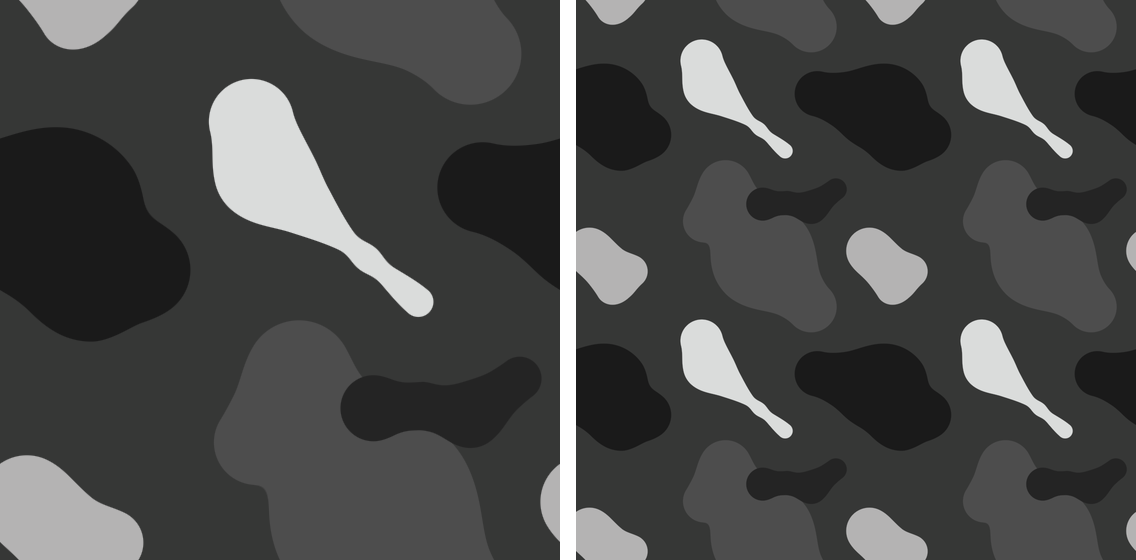
Left: one tile. Right: repeated 2 by 2.
A WebGL 1 fragment shader for this pattern:

```glsl
precision highp float;
// Seamless camouflage: large smooth grey blobs with sharp edges on a charcoal ground.

uniform vec2 u_resolution;

// A blob is a chain of four discs: xy = centre, z = radius (canvas units).
struct Blob {
  vec3 a, b, c, d;
  vec3 colour;
};

const vec3 CHARCOAL = vec3(0.212, 0.214, 0.212);
const vec3 MID_GREY = vec3(0.302, 0.302, 0.302);
const vec3 BLACK = vec3(0.102, 0.102, 0.102);
const vec3 SOOT = vec3(0.141, 0.141, 0.141);
const vec3 SILVER = vec3(0.706, 0.703, 0.703);
const vec3 PALE = vec3(0.855, 0.861, 0.858);

const float BLEND = 0.04;     // softness of the joints between links
const float EDGE_WIDTH = 1.2; // antialiasing width in pixels

const Blob LARGE_BLOB = Blob(
  vec3(0.458, 0.210, 0.076), vec3(0.534, 0.333, 0.085),
  vec3(0.669, 0.082, 0.178), vec3(0.840, -0.096, 0.091), MID_GREY);
const Blob DARK_BLOB = Blob(
  vec3(0.862, 0.665, 0.081), vec3(1.100, 0.609, 0.154),
  vec3(1.163, 0.518, 0.118), vec3(1.253, 0.518, 0.087), BLACK);
const Blob BONE_BLOB = Blob(
  vec3(0.667, 0.271, 0.059), vec3(0.755, 0.275, 0.033),
  vec3(0.840, 0.258, 0.048), vec3(0.928, 0.324, 0.039), SOOT);
const Blob SMALL_BLOB = Blob(
  vec3(1.128, -0.031, 0.057), vec3(1.048, 0.104, 0.073),
  vec3(1.197, 0.031, 0.049), vec3(1.159, -0.005, 0.057), SILVER);
const Blob DROP_BLOB = Blob(
  vec3(0.449, 0.783, 0.076), vec3(0.471, 0.693, 0.079),
  vec3(0.655, 0.539, 0.014), vec3(0.747, 0.461, 0.027), PALE);

// Smooth minimum: union of two shapes with a rounded joint.
float smoothUnion(float d1, float d2) {
  float h = max(BLEND - abs(d1 - d2), 0.0) / BLEND;
  return min(d1, d2) - 0.25 * BLEND * h * h;
}

// Capsule whose radius eases from one end disc to the other.
float link(vec2 p, vec3 from, vec3 to) {
  vec2 axis = to.xy - from.xy;
  float t = clamp(dot(p - from.xy, axis) / dot(axis, axis), 0.0, 1.0);
  float radius = mix(from.z, to.z, smoothstep(0.0, 1.0, t));
  return length(p - from.xy - axis * t) - radius;
}

// Signed distance to a blob, wrapped around the canvas edges.
float blobDistance(vec2 p, Blob blob) {
  vec2 centre = 0.5 * (blob.a.xy + blob.d.xy);
  vec2 q = fract(p - centre + 0.5) - 0.5 + centre;
  float d = smoothUnion(link(q, blob.a, blob.b), link(q, blob.b, blob.c));
  return smoothUnion(d, link(q, blob.c, blob.d));
}

// Lays a blob over the colour below it.
vec3 paint(vec3 below, vec2 p, Blob blob) {
  float edge = EDGE_WIDTH / min(u_resolution.x, u_resolution.y);
  float cover = clamp(0.5 - blobDistance(p, blob) / edge, 0.0, 1.0);
  return mix(below, blob.colour, cover);
}

void main() {
  vec2 p = gl_FragCoord.xy / u_resolution;

  // Layers from back to front
  vec3 colour = CHARCOAL;
  colour = paint(colour, p, LARGE_BLOB);
  colour = paint(colour, p, DARK_BLOB);
  colour = paint(colour, p, BONE_BLOB);
  colour = paint(colour, p, SMALL_BLOB);
  colour = paint(colour, p, DROP_BLOB);

  gl_FragColor = vec4(colour, 1.0);
}
```
